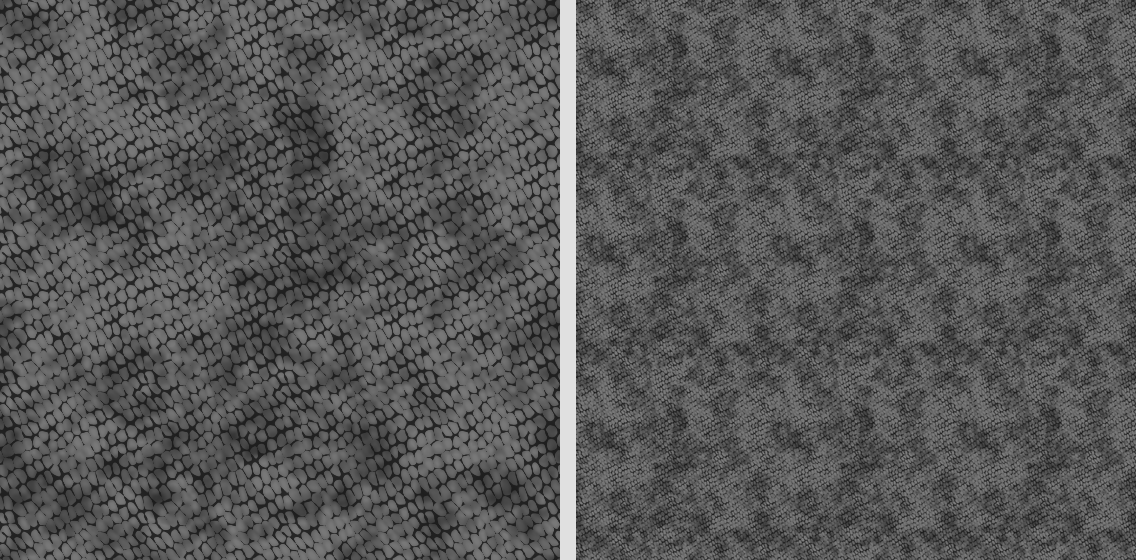
Left: one tile. Right: repeated 3 by 3.
This texture is drawn by a Shadertoy shader. Its source:

```glsl
#define TILES 4.0          // repeats of the scale pattern per side
#define JITTER 0.34        // irregularity of scale centres
#define WARP 0.06          // bending of the scale rows
#define GAP 0.016          // mean half width of the grooves
#define GAP_SWING 0.25     // variation of the groove width
#define BREAK_SWING 0.12   // interruptions along the grooves
#define ROUNDNESS 12.0     // lower values round the corners more
#define SOFTNESS 0.04      // groove edge blur, in scale units
#define SQUASH 0.26        // lengthening of the scales along their axis
#define TONE 0.41          // mean surface grey
#define TONE_SWING 0.54    // strength of the clouds
#define TONE_MAX 0.47      // brightest surface grey

// Lattice of 159 long slanted cells per tile, and its integer adjugate
const mat2 LATTICE = mat2(16.0, -5.0, 3.0, 9.0);
const mat2 ADJUGATE = mat2(9.0, 5.0, -3.0, 16.0);
const float CELLS = 159.0;
const vec2 LONG_AXIS = vec2(-0.486, 0.874);

vec2 hash2(vec2 p) {
    vec3 h = fract(p.xyx * vec3(0.1031, 0.1030, 0.0973));
    h += dot(h, h.yzx + 33.33);
    return fract((h.xx + h.yz) * h.zy);
}

// Value noise that wraps after a whole number of cells
float noise(vec2 p, float period, float seed) {
    vec2 i = floor(p), f = fract(p);
    f = f * f * f * (f * (f * 6.0 - 15.0) + 10.0);
    vec2 a = mod(i, period) + seed, b = mod(i + 1.0, period) + seed;
    return mix(mix(hash2(a).x, hash2(vec2(b.x, a.y)).x, f.x),
               mix(hash2(vec2(a.x, b.y)).x, hash2(b).x, f.x), f.y);
}

// Four octaves with slowly falling weights
float fbm(vec2 p, float frequency, float seed) {
    float sum = 0.0, weight = 0.291;
    for (int k = 0; k < 4; k++) {
        sum += weight * noise(p * frequency, frequency, seed);
        frequency *= 2.0;
        weight *= 0.9;
        seed += 17.0;
    }
    return sum;
}

// Vector from q to the jittered centre of a cell, shortened along its axis
vec2 toCentre(vec2 id, vec2 q) {
    vec2 wrapped = floor(mod(ADJUGATE * id + 0.5, CELLS));
    vec2 centre = id + 0.5 + JITTER * (hash2(wrapped + 7.0) - 0.5);
    vec2 d = ADJUGATE * (centre - q) * (13.0 / CELLS);
    return d - SQUASH * LONG_AXIS * dot(d, LONG_AXIS);
}

// Rounded distance to the border of the nearest scale
float scaleEdge(vec2 p) {
    vec2 q = LATTICE * p, base = floor(q);
    vec2 nearest = vec2(9.0), nearestId = base;
    for (int y = -2; y <= 2; y++)
    for (int x = -2; x <= 2; x++) {
        vec2 id = base + vec2(x, y), d = toCentre(id, q);
        if (dot(d, d) < dot(nearest, nearest)) {
            nearest = d;
            nearestId = id;
        }
    }
    float sum = 0.0;
    for (int y = -2; y <= 2; y++)
    for (int x = -2; x <= 2; x++) {
        if (x == 0 && y == 0) continue;
        vec2 d = toCentre(nearestId + vec2(x, y), q);
        float edge = dot(0.5 * (nearest + d), normalize(d - nearest));
        sum += exp(-ROUNDNESS * edge);
    }
    return -log(sum) / ROUNDNESS;
}

void mainImage(out vec4 fragColor, in vec2 fragCoord) {
    vec2 uv = fragCoord / iResolution.xy;
    vec2 p = uv * TILES;

    // Bent rows of scales
    vec2 bend = vec2(noise(p * 3.0, 3.0, 11.0), noise(p * 3.0, 3.0, 47.0)) - 0.5;
    float edge = scaleEdge(p + WARP * bend);

    // Clouds over the whole canvas
    float cloud = fbm(uv, 9.0, 3.0) - 0.5;
    float tone = clamp(TONE + TONE_SWING * cloud, 0.2, TONE_MAX);
    tone *= mix(0.9, 1.0, smoothstep(0.0, 0.3, edge));

    // Grooves that widen in patches and break up in places
    float patches = fbm(p, 5.0, 61.0) - 0.5;
    float breaks = noise(p * 30.0, 30.0, 83.0) - 0.5;
    float width = GAP + GAP_SWING * patches + BREAK_SWING * breaks - 0.07 * cloud;
    float surface = smoothstep(width - SOFTNESS, width + SOFTNESS, edge);

    float grey = mix(0.07 + 0.19 * tone, tone, surface);
    fragColor = vec4(vec3(grey), 1.0);
}
```
